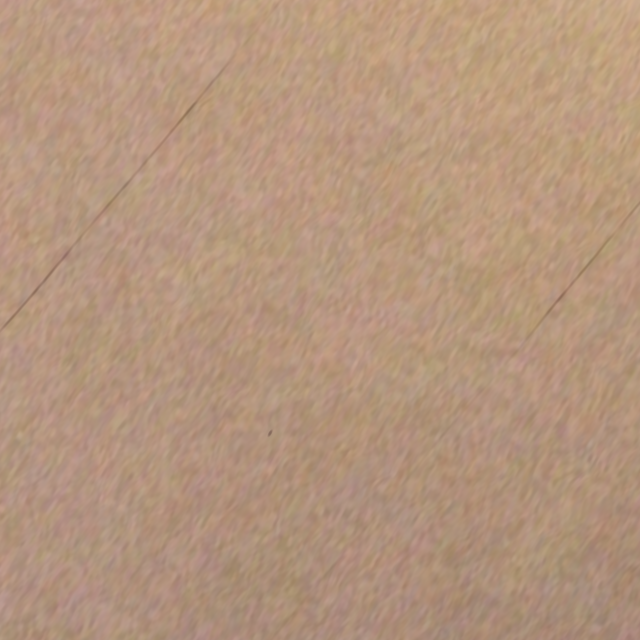
Give the GLSL for this texture, as a WebGL 2 fragment shader.

```glsl
#version 300 es
precision highp float;
// Soft tan hide with fine slanted grain, faint colour mottling and thin creases.
// A four-corner gradient carries stretched value noise; the creases are one
// repeated line family whose strength varies along its length.

uniform vec2 u_resolution;
out vec4 fragColor;

// Integer hash of a lattice cell, three values in -1..1
vec3 hash3(ivec2 cell, uint seed) {
    uvec3 v = uvec3(uvec2(cell), seed) * 1664525u + 1013904223u;
    v.x += v.y * v.z; v.y += v.z * v.x; v.z += v.x * v.y;
    v ^= v >> 16u;
    v.x += v.y * v.z; v.y += v.z * v.x; v.z += v.x * v.y;
    return vec3(v >> 8u) / 8388608.0 - 1.0;
}

// Three independent channels of smooth value noise
vec3 noise3(vec2 p, uint seed) {
    ivec2 i = ivec2(floor(p));
    vec2 f = fract(p);
    f = f * f * f * (f * (f * 6.0 - 15.0) + 10.0);
    vec3 low = mix(hash3(i, seed), hash3(i + ivec2(1, 0), seed), f.x);
    vec3 high = mix(hash3(i + ivec2(0, 1), seed), hash3(i + ivec2(1, 1), seed), f.x);
    return mix(low, high, f.y);
}

// Coordinates across (x) and along (y) a direction given by its angle
vec2 alignTo(vec2 p, float angle) {
    vec2 along = vec2(cos(angle), sin(angle));
    return vec2(dot(p, vec2(along.y, -along.x)), dot(p, along));
}

void main() {
    vec2 uv = gl_FragCoord.xy / u_resolution;
    float pixel = 1.0 / min(u_resolution.x, u_resolution.y);

    // Broad light falloff, warmest at the upper right
    vec3 bottom = mix(vec3(0.685, 0.568, 0.495), vec3(0.652, 0.536, 0.456), uv.x);
    vec3 top = mix(vec3(0.735, 0.604, 0.518), vec3(0.768, 0.642, 0.508), uv.x);
    vec3 color = mix(bottom, top, uv.y);

    // Slanted grain: layers at slightly different angles and scales
    vec2 bent = uv + 0.004 * noise3(uv * 22.0, 1u).xy;
    float grain = 0.027 * noise3(alignTo(bent, 1.02) * vec2(175.0, 62.0), 2u).x
                + 0.022 * noise3(alignTo(bent, 1.16) * vec2(140.0, 75.0), 3u).x
                + 0.012 * noise3(alignTo(bent, 0.85) * vec2(230.0, 110.0), 4u).x;

    // Soft patches of brightness
    grain += 0.009 * noise3(alignTo(uv, 1.0) * vec2(30.0, 18.0), 5u).x
           + 0.008 * noise3(uv * 7.0, 6u).x;
    color += grain * vec3(1.0, 0.98, 0.95);

    // Mottling: red against green, and blue against yellow
    vec2 tint = 0.013 * noise3(alignTo(uv, 1.0) * vec2(62.0, 36.0), 7u).xy
              + 0.011 * noise3(alignTo(uv, 1.1) * vec2(120.0, 55.0), 8u).xy
              + 0.008 * noise3(uv * 16.0, 9u).xy;
    color += tint.x * vec3(0.8, -0.6, 0.2) + tint.y * vec3(-0.2, -0.25, 1.5);

    // Parallel creases, darkest in the upper middle and broken along their length
    float wander = 0.0025 * noise3(vec2(uv.y * 9.0, uv.x * 3.0), 10u).x;
    float offset = uv.x - uv.y / 1.18 - 0.423 + wander;
    float crease = 0.763 * abs(mod(offset + 0.415, 0.83) - 0.415);
    float strength = 0.2 + 0.8 * smoothstep(0.43, 0.52, uv.y)
                             * (1.0 - smoothstep(0.84, 0.95, uv.y));
    strength *= 0.75 + 0.5 * noise3(vec2(uv.y * 34.0, uv.x * 4.0), 11u).x;
    float line = 1.0 - smoothstep(0.0, 0.0022 + pixel, crease);
    color -= line * strength * vec3(0.125, 0.125, 0.115);

    // Faint shading beside each crease
    color -= 0.012 * strength * exp(-crease * crease / 0.00006);

    // Small dark fleck lying along the grain
    vec2 fleck = alignTo(uv - vec2(0.422, 0.323), 1.05) / vec2(0.0035, 0.0085);
    color -= vec3(0.16, 0.16, 0.13) * (1.0 - smoothstep(0.2, 1.0, length(fleck)));

    fragColor = vec4(clamp(color, 0.0, 1.0), 1.0);
}
```
